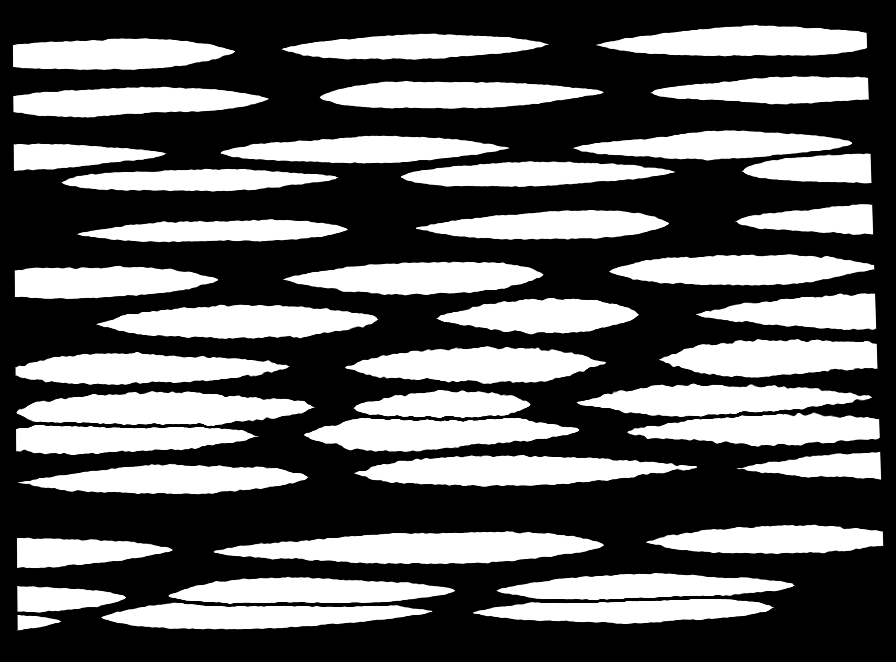
This pattern is drawn by a WebGL 2 fragment shader. Its source:

```glsl
#version 300 es
precision highp float;
// White ragged lenses on black: fourteen tilted rows, each split by two gaps.
// Every row gives a signed field; the strongest wins, and a thin black seam
// parts rows that touch. Gradient noise roughens the outlines.
uniform vec2 u_resolution;
out vec4 fragColor;

const int ROWS = 14;
// Per row: height at mid width, first gap, second gap (canvas widths).
const vec3 rowLayout[ROWS] = vec3[ROWS](
  vec3(.688, .288, .638), vec3(.632, .329, .701), vec3(.573, .215, .605),
  vec3(.542, .411, .794), vec3(.487, .426, .785), vec3(.432, .280, .643),
  vec3(.385, .453, .745), vec3(.332, .358, .707), vec3(.286, .372, .617),
  vec3(.255, .313, .671), vec3(.211, .371, .801), vec3(.129, .216, .697),
  vec3(.078, .164, .530), vec3(.055, .091, .505));

vec2 hash2(vec2 p) {
  p = vec2(dot(p, vec2(127.1, 311.7)), dot(p, vec2(269.5, 183.3)));
  return fract(sin(p) * 43758.5);
}

float gradientNoise(vec2 p) {
  vec2 i = floor(p), f = fract(p);
  vec2 u = f * f * f * (f * (f * 6. - 15.) + 10.);
  vec2 o = vec2(0, 1);
  float a = dot(hash2(i) * 2. - 1., f);
  float b = dot(hash2(i + o.yx) * 2. - 1., f - o.yx);
  float c = dot(hash2(i + o.xy) * 2. - 1., f - o.xy);
  float d = dot(hash2(i + o.yy) * 2. - 1., f - o.yy);
  return mix(mix(a, b, u.x), mix(c, d, u.x), u.y);
}

// Positive inside the lens of this row that lies nearest to p.
float rowField(vec2 p, int row) {
  vec3 layout_ = rowLayout[row];
  float r = float(row);
  float firstGap = layout_.y, secondGap = layout_.z;

  // Cell of the lens between its neighbouring gaps
  float cell = step(firstGap, p.x) + step(secondGap, p.x);
  float left = cell < .5 ? firstGap - .378 : cell < 1.5 ? firstGap : secondGap;
  float right = cell < .5 ? firstGap : cell < 1.5 ? secondGap : secondGap + .378;
  float halfGap = .023 + .015 * exp(-(r - 4.) * (r - 4.) / 8.);
  vec2 vary = hash2(vec2(r + 3., cell + 1.));

  // Lens profile, skewed a little to one side
  float t = (p.x - .5 * (left + right)) / (.5 * (right - left) - halfGap);
  t += (vary.x - .5) * .5 * max(1. - t * t, 0.);
  float q = 1. - t * t;
  float profile = sign(q) * pow(abs(q), .7);

  // The lower middle rows are thicker and more frayed
  float rough = exp(-(r - 8.) * (r - 8.) / 7.);
  float halfHeight = .0125 + .005 * vary.y + .003 * rough;
  float axis = layout_.x + .018 * (p.x - .5) + .004 * (vary.x - .5);
  float wobble = .006 * gradientNoise(p * vec2(9., 22.) + r * 7.3)
    + (.0015 + .003 * rough) * gradientNoise(p * 75. + r * 3.7)
    + (.001 + .001 * rough) * gradientNoise(p * 170. + r * 5.1);
  return halfHeight * profile - abs(p.y - axis) + wobble;
}

void main() {
  vec2 p = gl_FragCoord.xy / u_resolution * vec2(1., .74);
  float pixel = 1. / u_resolution.x;

  // Strongest and second strongest row
  float best = -1., second = -1.;
  for (int row = 0; row < ROWS; row++) {
    float field = rowField(p, row);
    second = max(second, min(best, field));
    best = max(best, field);
  }
  float seam = best - second - .004;

  // Straight, slightly slanted side cuts
  float depth = 1. - p.y / .74;
  float sides = min(p.x - .014 - .006 * depth, .966 + .024 * depth - p.x);

  float ink = smoothstep(-.6 * pixel, .6 * pixel, min(best, min(seam, sides)));
  fragColor = vec4(vec3(ink), 1.);
}
```
